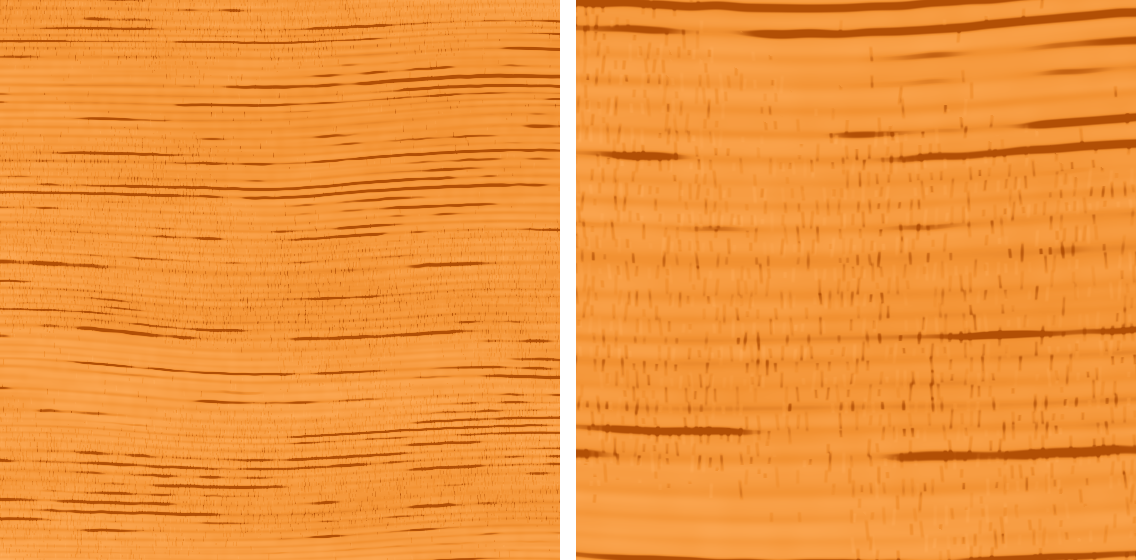
Left: the whole. Right: its middle third, enlarged.
This texture is drawn by a Shadertoy shader. Its source:

```glsl
#define ROWS 66.0
#define WARP 0.034
#define STREAK_WIDTH 0.13
#define STREAK_DEPTH 0.62
#define PORE_GRID vec2(165.0, 62.0)
#define PORE_DEPTH 0.30
#define DARK_GRAIN vec3(0.70, 0.31, 0.02)
#define MID_WOOD vec3(0.95, 0.57, 0.195)
#define PALE_WOOD vec3(1.0, 0.685, 0.37)

float hash(vec2 p) {
    vec3 q = fract(vec3(p.xyx) * 0.1031);
    q += dot(q, q.yzx + 33.33);
    return fract((q.x + q.y) * q.z);
}

float noise(vec2 p) {
    vec2 cell = floor(p);
    vec2 f = fract(p);
    f = f * f * (3.0 - 2.0 * f);
    float low = mix(hash(cell), hash(cell + vec2(1.0, 0.0)), f.x);
    float high = mix(hash(cell + vec2(0.0, 1.0)), hash(cell + vec2(1.0)), f.x);
    return mix(low, high, f.y);
}

// Short upright pores: one possible stroke per grid cell
float pores(vec2 p, float density, float seed) {
    vec2 grid = p * PORE_GRID + seed * vec2(0.37, 0.53);
    vec2 cell = floor(grid);
    vec2 id = cell + seed * 31.0;
    float present = step(hash(id), density);
    vec2 center = vec2(0.3 + 0.4 * hash(id + 7.0), 0.5);
    vec2 d = (grid - cell - center) / PORE_GRID;
    d.x += d.y * (hash(id + 13.0) - 0.5) * 0.25;
    float halfLength = mix(0.002, 0.0075, hash(id + 19.0));
    float across = 1.0 - smoothstep(0.0002, 0.0017, abs(d.x));
    float along = 1.0 - smoothstep(halfLength * 0.6, halfLength, abs(d.y));
    return present * across * along * mix(0.4, 1.0, hash(id + 23.0));
}

void mainImage(out vec4 fragColor, in vec2 fragCoord) {
    vec2 uv = fragCoord / iResolution.xy;

    // Gently bent grain direction
    vec2 p = uv;
    p.y += WARP * (noise(uv * vec2(2.2, 2.6) + 4.0) - 0.5);
    p.y += 0.004 * (noise(uv * vec2(6.0, 9.0) + 20.0) - 0.5);

    // Uneven rows with soft ridges
    float v = p.y * ROWS + 1.1 * noise(vec2(p.x * 0.6, p.y * 24.0));
    float row = floor(v + 0.5);
    float offset = v - row;
    float rowTone = hash(vec2(row, 3.0));
    float groove = exp(-offset * offset * 22.0);

    // Broad tone and fine fibres
    float broad = noise(p * vec2(1.6, 9.0) + 40.0) - 0.5;
    float cloud = noise(p * vec2(5.0, 14.0) + 70.0) - 0.5;
    float fibre = noise(p * vec2(9.0, 190.0)) - 0.5;
    float mottle = noise(p * vec2(70.0, 45.0) + 11.0) - 0.5;
    float tone = 0.70 + 0.20 * broad + 0.12 * cloud + 0.14 * fibre + 0.07 * mottle;
    tone -= groove * mix(0.10, 0.28, rowTone);

    // Broken dark streaks along the grooves
    float band = noise(vec2(p.x * 0.9, p.y * 9.0) + 90.0);
    float dash = 0.55 * noise(vec2(p.x * 5.0, row * 7.0))
               + 0.25 * noise(vec2(p.x * 24.0, row * 11.0))
               + 0.35 * band + 0.28 * (rowTone - 0.5);
    float streak = smoothstep(0.60, 0.84, dash);
    float ragged = 0.10 * (noise(vec2(p.x * 55.0, row * 5.0)) - 0.5);
    float width = STREAK_WIDTH * mix(0.7, 1.35, streak);
    float line = 1.0 - smoothstep(width * 0.35, width * 1.5, abs(offset + ragged));
    tone -= STREAK_DEPTH * streak * line;

    // Pores gather in horizontal bands
    float poreBand = noise(vec2(p.x * 1.3, p.y * 6.0) + 130.0);
    poreBand += 0.3 * (noise(p * vec2(9.0, 30.0) + 60.0) - 0.5);
    float density = 0.03 + 0.5 * smoothstep(0.42, 0.72, poreBand);
    for (int i = 0; i < 3; i++) {
        float strength = i < 2 ? -PORE_DEPTH : 0.12;
        tone += strength * pores(p, density, float(i) + 1.0);
    }

    // Colour ramp
    tone = clamp(tone, 0.0, 1.0);
    vec3 color = mix(DARK_GRAIN, MID_WOOD, smoothstep(0.0, 0.5, tone));
    color = mix(color, PALE_WOOD, clamp(tone * 2.0 - 1.0, 0.0, 1.0));
    fragColor = vec4(color, 1.0);
}
```
